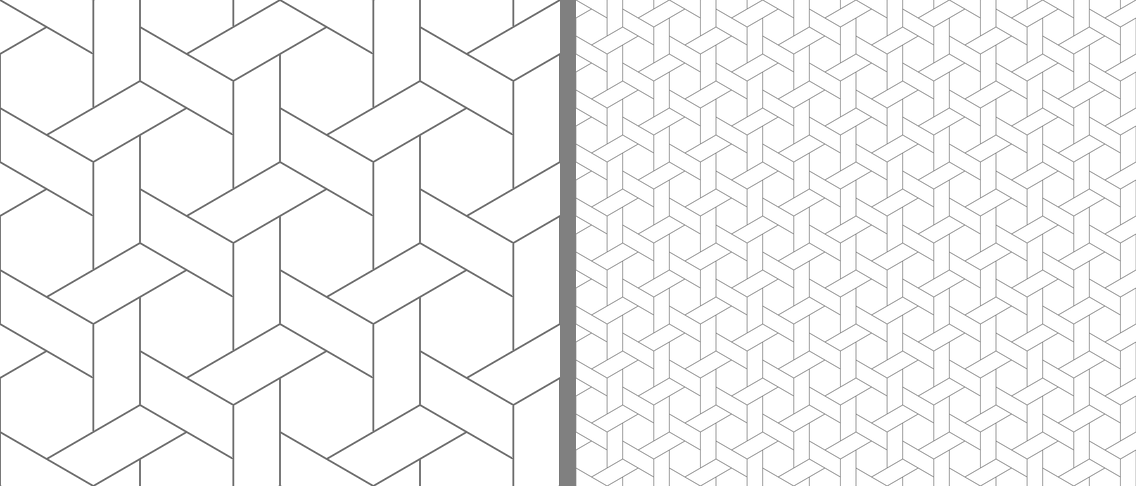
Left: one tile. Right: repeated 3 by 3.
A WebGL 2 fragment shader for this pattern:

```glsl
#version 300 es
precision highp float;
// Thin grey outlines of three interlaced ribbon directions around hexagons, on white.

#define REPEATS vec2(2.0, 3.0)         // rectangular cells across and down
#define LINE_WIDTH 0.033               // in hexagon sides
#define LINE_COLOR vec3(0.41)
#define PAPER_COLOR vec3(1.0)
#define FIRST_CENTER vec2(2.0 / 3.0, 0.0)  // hexagon centre, in cells

uniform vec2 u_resolution;
out vec4 fragColor;

const float APOTHEM = 0.8660254;       // of a hexagon with side 1
const vec2 CELL = vec2(6.0 * APOTHEM, 3.0);

// Distance to six lines, each extending one hexagon side past its corner.
float pinwheelDistance(vec2 p) {
    const mat2 turn60 = mat2(0.5, APOTHEM, -APOTHEM, 0.5);
    float d = 1e3;
    for (int i = 0; i < 6; i++) {
        vec2 nearest = vec2(APOTHEM, clamp(p.y, -0.5, 1.5));
        d = min(d, distance(p, nearest));
        p = turn60 * p;
    }
    return d;
}

void main() {
    vec2 cellPos = gl_FragCoord.xy / u_resolution * REPEATS;

    // Two staggered pinwheels per cell, plus the vertical neighbour of each.
    float d = 1e3;
    for (int i = 0; i < 2; i++) {
        vec2 center = FIRST_CENTER + 0.5 * float(i);
        vec2 p = (fract(cellPos - center + 0.5) - 0.5) * CELL;
        float neighborY = p.y < 0.0 ? -CELL.y : CELL.y;
        d = min(d, pinwheelDistance(p));
        d = min(d, pinwheelDistance(p - vec2(0.0, neighborY)));
    }

    // Edge smoothing over one pixel.
    float pixel = CELL.y * REPEATS.y / u_resolution.y;
    float ink = clamp((0.5 * LINE_WIDTH - d) / pixel + 0.5, 0.0, 1.0);
    fragColor = vec4(mix(PAPER_COLOR, LINE_COLOR, ink), 1.0);
}
```
